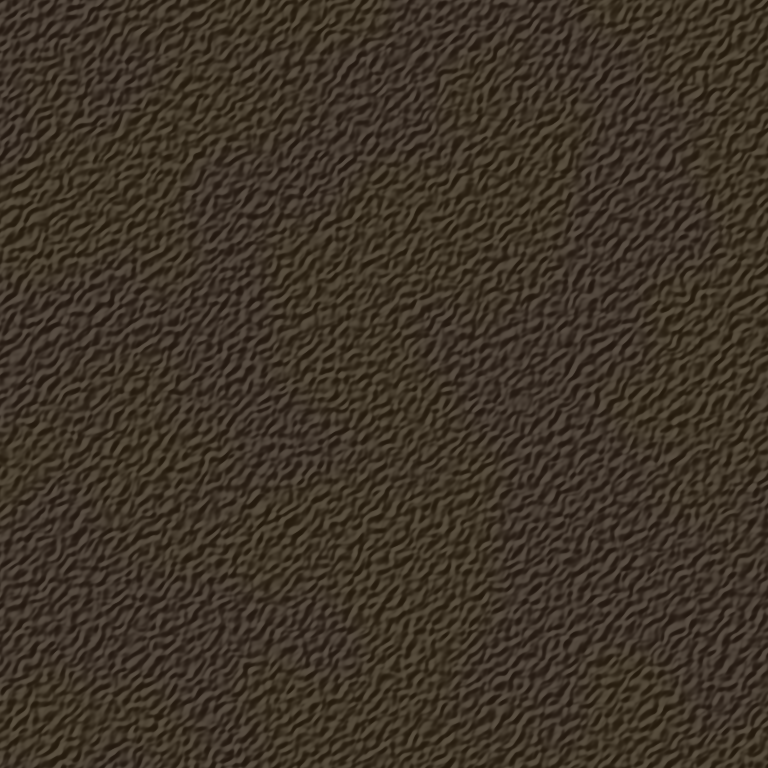
Reproduce this texture procedurally as a three.js fragment shader.

```glsl
// Dark brown embossed leather with fine diagonal wrinkles, lit from the upper left.
varying vec2 vUv;

// Random unit vector for a lattice cell
vec2 cellGradient(vec2 cell) {
  vec3 q = fract(vec3(cell.xyx) * vec3(0.1031, 0.1030, 0.0973));
  q += dot(q, q.yzx + 33.33);
  float angle = 6.28318 * fract((q.x + q.y) * q.z);
  return vec2(cos(angle), sin(angle));
}

// Gradient noise, roughly -0.7 to 0.7
float gradientNoise(vec2 p) {
  vec2 cell = floor(p);
  vec2 f = p - cell;
  vec2 fade = f * f * f * (f * (f * 6.0 - 15.0) + 10.0);
  float a = dot(cellGradient(cell), f);
  float b = dot(cellGradient(cell + vec2(1.0, 0.0)), f - vec2(1.0, 0.0));
  float c = dot(cellGradient(cell + vec2(0.0, 1.0)), f - vec2(0.0, 1.0));
  float d = dot(cellGradient(cell + 1.0), f - 1.0);
  return mix(mix(a, b, fade.x), mix(c, d, fade.x), fade.y);
}

// Coordinates along and across a direction
vec2 turned(vec2 p, float angle) {
  vec2 along = vec2(cos(angle), sin(angle));
  return vec2(dot(p, along), dot(p, vec2(-along.y, along.x)));
}

// Height of the grain: two crossing sets of short, slightly bent wrinkles
float grainHeight(vec2 p) {
  vec2 bend = vec2(gradientNoise(p * 44.0 + 7.3), gradientNoise(p * 47.0 + 91.7));
  p += 0.0045 * bend;
  float shallow = gradientNoise(turned(p, 0.52) * vec2(66.0, 112.0) + 150.0);
  float steep = gradientNoise(turned(p, 0.98) * vec2(70.0, 118.0) + 320.0);
  return 0.72 * (shallow + steep);
}

void main() {
  // Emboss: slope of the grain toward the light
  vec2 toLight = 0.0017 * vec2(-0.68, 0.73);
  float slope = 3.5 * (grainHeight(vUv - toLight) - grainHeight(vUv + toLight));
  float relief = slope / sqrt(1.0 + slope * slope);

  // Shadowed creases to lit ridges
  vec3 shadow = vec3(0.126, 0.086, 0.045);
  vec3 ridge = vec3(0.362, 0.322, 0.270);
  vec3 color = mix(shadow, ridge, 0.5 + 0.5 * relief);

  // Faint broad olive and umber patches
  float patches = gradientNoise(vUv * 4.0 + 12.5) + 0.5 * gradientNoise(vUv * 9.0 + 27.1);
  float olive = smoothstep(-0.25, 0.25, patches) - 0.5;
  color += olive * vec3(0.004, 0.007, -0.014);

  gl_FragColor = vec4(color, 1.0);
}
```
